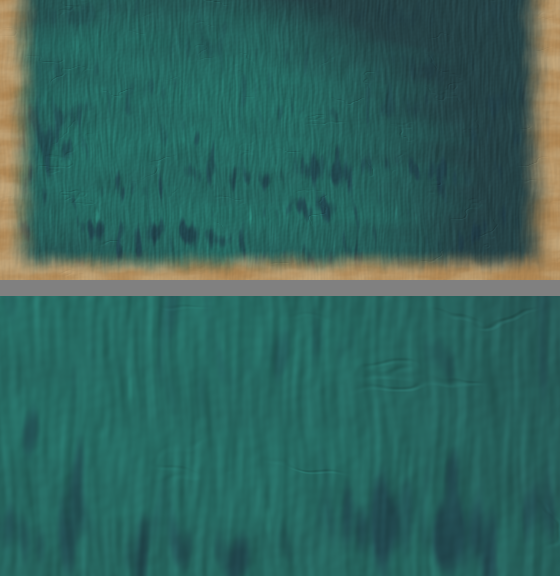
Top, the full canvas; bottom, a detail of the centre.
Reproduce this texture procedurally as a WebGL 1 fragment shader.

```glsl
precision highp float;
// Teal paint brushed in fine vertical fibres over a warm tan ground.
// Stretched gradient noise makes fibres, dark dabs and creases; an embossed
// height field lights them, and soft margins reveal the ground on three sides.

uniform vec2 u_resolution;

vec2 gradientAt(vec2 cell) {
  vec3 q = fract(cell.xyx * vec3(0.1031, 0.1030, 0.0973));
  q += dot(q, q.yzx + 33.33);
  float angle = 6.2832 * fract((q.x + q.y) * q.z);
  return vec2(cos(angle), sin(angle));
}

float noise(vec2 p) {
  vec2 i = floor(p), f = p - i;
  vec2 u = f * f * f * (f * (f * 6.0 - 15.0) + 10.0);
  float a = dot(gradientAt(i), f);
  float b = dot(gradientAt(i + vec2(1, 0)), f - vec2(1, 0));
  float c = dot(gradientAt(i + vec2(0, 1)), f - vec2(0, 1));
  float d = dot(gradientAt(i + vec2(1, 1)), f - vec2(1, 1));
  return mix(mix(a, b, u.x), mix(c, d, u.x), u.y);
}

float fbm(vec2 p) {
  float sum = 0.0, amp = 0.6;
  for (int i = 0; i < 4; i++) {
    sum += amp * noise(p);
    p = p * 2.03 + 17.3;
    amp *= 0.5;
  }
  return sum;
}

// Fibre relief with a few thin creases cut across it
float surfaceHeight(vec2 p) {
  float sway = 0.012 * noise(p * 7.0);
  vec2 q = p + vec2(sway, 0.0);
  float fibres = 0.65 * noise(q * vec2(95, 13)) + 0.45 * noise(q * vec2(52, 9) + 31.0);
  float grain = 0.2 * noise(p * 85.0 + 7.0);
  float line = abs(fbm(p * vec2(3.5, 7.0) + 51.0));
  float gate = smoothstep(0.08, 0.3, noise(p * 6.0 + 90.0));
  return fibres + grain - 0.45 * gate * (1.0 - smoothstep(0.0, 0.03, line));
}

void main() {
  vec2 p = gl_FragCoord.xy / u_resolution.y;
  float width = u_resolution.x / u_resolution.y;
  float lower = 1.0 - smoothstep(0.25, 0.9, p.y);

  // Broad light: bright left of centre, deep towards the upper right
  float shade = smoothstep(1.1, 1.95, p.x * 2.0 / width + 0.5 * p.y * p.y * p.y);
  shade += 0.35 * smoothstep(0.78, 1.03, p.y);
  shade += 0.25 * (1.0 - smoothstep(0.0, 0.3, p.y));
  shade += 0.2 * (1.0 - smoothstep(0.05, 0.35, p.x));
  shade += 0.4 * fbm(p * vec2(2.0, 7.0) + 4.0) + 0.08;
  vec3 color = mix(vec3(0.15, 0.43, 0.395), vec3(0.145, 0.26, 0.275), clamp(shade, 0.0, 1.0));

  // Dark upright dabs gathered in loose horizontal rows
  float stroke = noise(p * vec2(27, 9) + 12.0) + 0.5 * noise(p * vec2(60, 13) + 3.0);
  float rows = noise(p * vec2(3.0, 9.0) + 60.0);
  float dabs = smoothstep(0.15, 0.75, stroke + 0.9 * rows);
  color = mix(color, vec3(0.12, 0.23, 0.28), dabs * mix(0.2, 0.75, lower));

  // Sparse lighter strokes
  float glint = smoothstep(0.38, 0.7, noise(p * vec2(42, 11) + 140.0));
  color += vec3(0.03, 0.11, 0.09) * glint * mix(0.3, 1.0, lower) * (1.0 - 0.7 * clamp(shade, 0.0, 1.0));
  color *= 1.0 + 0.13 * noise(p * vec2(75, 10) + 77.0);

  // Tan ground with faint level stains
  float stain = smoothstep(-0.35, 0.35, fbm(p * vec2(4, 11) + 23.0));
  vec3 ground = mix(vec3(0.68, 0.52, 0.32), vec3(0.75, 0.64, 0.47), stain);

  // Feathered margins on the left, right and bottom
  float ragged = 0.025 * fbm(p * 8.0 + 9.0) + 0.008 * noise(p * vec2(55, 12));
  float paint = smoothstep(0.02, 0.145, p.x + ragged)
              * smoothstep(0.02, 0.155, width - p.x + ragged)
              * smoothstep(0.015, 0.11, p.y + ragged);
  color = mix(ground, color, paint);

  // Emboss from the upper left
  float relief = surfaceHeight(p) - surfaceHeight(p + vec2(-0.0035, 0.0025));
  color *= 1.0 + clamp(relief, -0.8, 0.8) * mix(0.07, 0.26, paint);
  gl_FragColor = vec4(clamp(color, 0.0, 1.0), 1.0);
}
```
